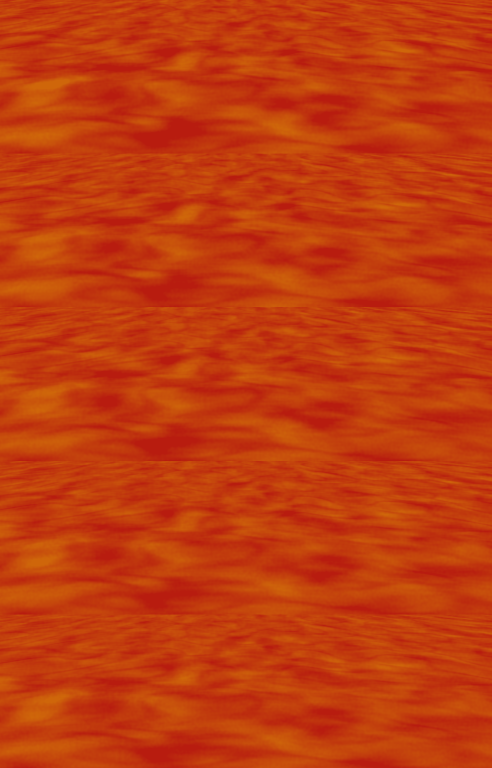
Write a Shadertoy shader that draws this texture.

```glsl
// Molten orange water in five stacked bands. Each band repeats one rippled plane
// seen in perspective: fine ripples at its top, broad swells at its foot.
// Layered gradient noise forms the swells; its zero lines form dark creases.

vec2 randomGradient(vec2 cell) {
    vec3 p = fract(cell.xyx * vec3(0.1031, 0.1030, 0.0973));
    p += dot(p, p.yzx + 33.33);
    return 2.0 * fract((p.xx + p.yz) * p.zy) - 1.0;
}

float gradientNoise(vec2 p) {
    vec2 cell = floor(p), f = fract(p);
    vec2 fade = f * f * f * (f * (f * 6.0 - 15.0) + 10.0);
    vec2 e = vec2(0.0, 1.0);
    float a = dot(randomGradient(cell), f);
    float b = dot(randomGradient(cell + e.yx), f - e.yx);
    float c = dot(randomGradient(cell + e.xy), f - e.xy);
    float d = dot(randomGradient(cell + e.yy), f - e.yy);
    return mix(mix(a, b, fade.x), mix(c, d, fade.x), fade.y);
}

// Brightness of the water, 0 in the troughs to 1 on the crests
float waterTone(vec2 uv) {
    float row = (1.0 - uv.y) * 5.0;
    float band = floor(row);
    float depth = fract(row);   // 0 at the far top, 1 at the near foot

    // Perspective: ripples grow in proportion to their nearness
    float nearness = depth + 0.2;
    vec2 p = vec2((uv.x - 0.45) * 5.5 / nearness, 5.5 * log(nearness)) + 40.0;
    p += 0.3 * vec2(gradientNoise(p * 0.8 + 9.0), gradientNoise(p * 0.9 + 23.0));

    // Swells shared by all bands
    float swell = 0.0, amplitude = 1.0;
    vec2 q = p;
    for (int i = 0; i < 4; i++) {
        swell += amplitude * gradientNoise(q);
        q = q * vec2(1.8, 2.1) + 13.7;
        amplitude *= 0.48;
    }

    // Thin dark creases, and ripples that differ from band to band
    float crease = 1.0 - smoothstep(0.0, 0.16, abs(gradientNoise(p * vec2(0.9, 1.3) + 61.0)));
    float ripple = gradientNoise(p * vec2(1.6, 2.0) + 17.3 * (band + 1.0));

    float contrast = (1.1 - 0.05 * band) * mix(0.7, 1.05, smoothstep(0.0, 0.35, depth));
    float tone = 0.5 + contrast * (0.85 * swell + 0.3 * ripple - 0.2 * crease);
    return tone - 0.12 * smoothstep(0.86, 1.0, depth);
}

void mainImage(out vec4 fragColor, in vec2 fragCoord) {
    // Four samples soften the seams and the finest ripples
    float tone = 0.0;
    for (int i = 0; i < 4; i++) {
        vec2 jitter = vec2(float(i % 2), float(i / 2)) * 0.5 - 0.25;
        tone += 0.25 * waterTone((fragCoord + jitter) / iResolution.xy);
    }

    // Faint woven grain
    vec2 uv = fragCoord / iResolution.xy;
    tone += 0.1 * gradientNoise(uv * vec2(150.0, 235.0));

    vec3 emberRed = vec3(0.72, 0.11, 0.06);
    vec3 amber = vec3(0.81, 0.40, 0.04);
    fragColor = vec4(mix(emberRed, amber, clamp(tone, 0.0, 1.0)), 1.0);
}
```
